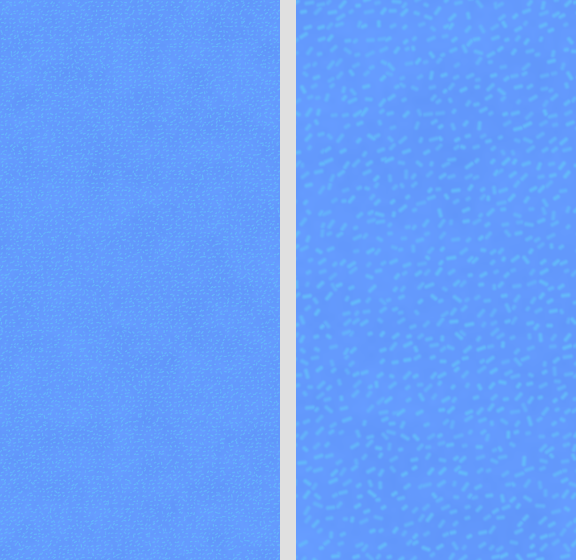
Left: the whole. Right: its middle third, enlarged.
Write a Shadertoy shader that draws this texture.

```glsl
float hash(vec2 p) {
    vec3 q = fract(vec3(p.xyx) * 0.1031);
    q += dot(q, q.yzx + 33.33);
    return fract((q.x + q.y) * q.z);
}

float noise(vec2 p) {
    vec2 i = floor(p), f = fract(p);
    f = f * f * (3.0 - 2.0 * f);
    return mix(mix(hash(i), hash(i + vec2(1, 0)), f.x),
               mix(hash(i + vec2(0, 1)), hash(i + vec2(1, 1)), f.x), f.y);
}

float segmentDistance(vec2 p, vec2 halfSpan) {
    float t = clamp(dot(p, halfSpan) / dot(halfSpan, halfSpan), -1.0, 1.0);
    return length(p - halfSpan * t);
}

// Short glints, one per jittered cell, mostly rising to the right
float glints(vec2 p, float edge) {
    float light = 0.0;
    for (int y = -1; y <= 1; y++) {
        for (int x = -1; x <= 1; x++) {
            vec2 cell = floor(p) + vec2(x, y);
            float kind = hash(cell + 71.0);
            vec2 jitter = vec2(hash(cell + 13.0), hash(cell + 37.0)) - 0.5;
            vec2 centre = cell + 0.5 + vec2(0.75, 0.6) * jitter;
            float angle = kind < 0.7 ? mix(0.1, 1.0, hash(cell + 5.0)) : 3.14 * hash(cell + 9.0);
            float reach = mix(0.05, 0.27, hash(cell + 53.0));
            float d = segmentDistance(p - centre, reach * vec2(cos(angle), sin(angle)));
            float strength = step(0.05, kind) * mix(0.6, 1.0, hash(cell + 91.0));
            light = max(light, strength * (1.0 - smoothstep(-edge, edge, d - 0.15)));
        }
    }
    return light;
}

void mainImage(out vec4 fragColor, in vec2 fragCoord) {
    // 68 cells across the canvas
    vec2 p = fragCoord / iResolution.x * 68.0;
    float edge = max(0.16, 40.0 / iResolution.x);

    // Water with soft broad mottling and faint fine grain
    float mottle = 0.6 * noise(p * 0.17) + 0.4 * noise(p * 0.45 + 20.0) - 0.5;
    float grain = noise(p * 1.6 + 50.0) - 0.5;
    vec3 water = vec3(0.388, 0.6, 0.99) + vec3(0.028, 0.032, 0.028) * mottle + 0.01 * grain;

    vec3 cyan = vec3(0.39, 0.725, 0.98);
    vec3 color = mix(water, cyan, glints(p, edge));
    fragColor = vec4(color, 1.0);
}
```
